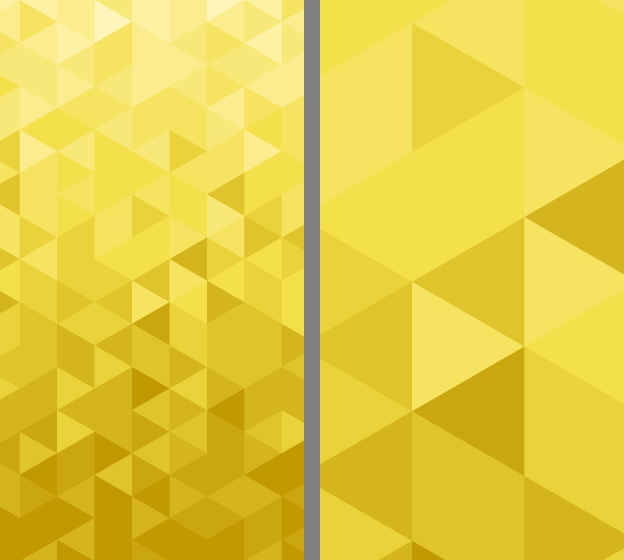
Left: the whole. Right: its middle third, enlarged.
Reproduce this background procedurally as a Shadertoy shader.

```glsl
#define COLUMN_WIDTH 0.1232
#define TRIANGLE_SIDE 0.1420
#define FIRST_EDGE 0.0646
#define TOP_LEVEL 1.8
#define LEVEL_FALL 8.3
#define LEVEL_SPREAD 1.9
#define LEVELS 10.0
#define SAMPLES 4
#define PALE vec3(1.0, 0.96, 0.73)
#define YELLOW vec3(0.957, 0.878, 0.29)
#define OCHRE vec3(0.757, 0.60, 0.0)

// Layered sines with bent phases: one value per triangle, about -1 to 1
float variation(vec2 id) {
    float a = sin(id.x * 2.13 + 2.7 * sin(id.y * 3.71 + 0.6));
    float b = sin(id.y * 4.37 + 3.1 * sin(id.x * 1.93 + id.y * 0.83));
    float c = sin(id.x * 5.19 - id.y * 2.41 + 1.3);
    return (a + b + c) / 2.4;
}

// Pale to yellow to ochre
vec3 goldRamp(float level) {
    float t = 2.0 * level / LEVELS;
    return mix(mix(PALE, YELLOW, min(t, 1.0)), OCHRE, max(t - 1.0, 0.0));
}

// Flat colour of the triangle under p; p is in canvas widths, y runs down
vec3 triangleColor(vec2 p, float height) {
    float u = (p.x - FIRST_EDGE) / COLUMN_WIDTH;
    float v = p.y / TRIANGLE_SIDE;

    // Two slanted edge families and one vertical family identify a triangle
    float row = floor(v - 0.5 * u) + floor(v + 0.5 * u);
    vec2 id = vec2(floor(u), row);

    // Tone follows the height of the triangle's centre, in discrete steps
    float depth = clamp(0.5 * (row + 1.0) * TRIANGLE_SIDE / height, 0.0, 1.0);
    float level = TOP_LEVEL + LEVEL_FALL * depth + LEVEL_SPREAD * variation(id);
    return goldRamp(clamp(floor(level + 0.5), 0.0, LEVELS));
}

void mainImage(out vec4 fragColor, in vec2 fragCoord) {
    float height = iResolution.y / iResolution.x;
    vec3 color = vec3(0.0);

    // Average a grid of samples to smooth the edges
    for (int j = 0; j < SAMPLES; j++) {
        for (int i = 0; i < SAMPLES; i++) {
            vec2 offset = (vec2(i, j) + 0.5) / float(SAMPLES) - 0.5;
            vec2 p = (fragCoord + offset) / iResolution.x;
            color += triangleColor(vec2(p.x, height - p.y), height);
        }
    }
    fragColor = vec4(color / float(SAMPLES * SAMPLES), 1.0);
}
```
